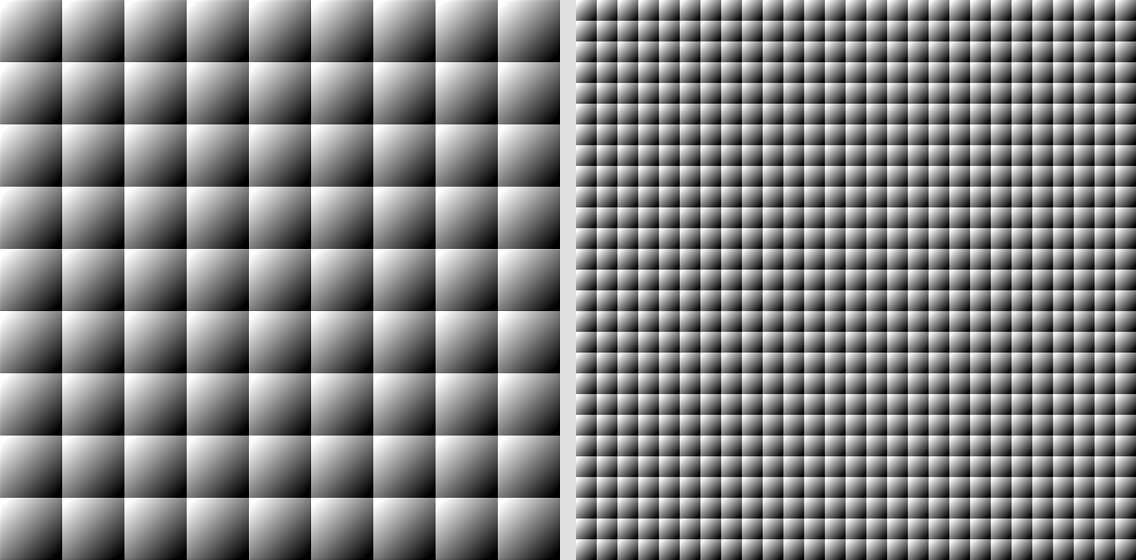
Left, the tile; right, the same tile 3 across and 3 down.
Give the GLSL for this pattern, as a three.js fragment shader.

```glsl
// Draws a 9 by 9 grid of square tiles, each shaded diagonally from white at
// the upper left to black at the lower right. Two softened sawtooth ramps are
// averaged, with a thin crisp rim along the tile edges.

varying vec2 vUv;

const float TILES = 9.0;        // repeats across and down
const float CONTRAST = 1.17;    // steepness of the shading about mid grey
const float MID_GREY = 0.5;
const float SEAM_SOFT = 0.009;  // half width of the smoothed seam, in tiles
const float RIM_WIDTH = 0.028;  // width of the edge rim, in tiles
const float RIM_STRENGTH = 0.1; // extra light or shade on the rim

// Periodic ramp from 0 to 1 whose jump is smoothed on both sides of the seam.
vec2 softSawtooth(vec2 p) {
  vec2 f = fract(p);
  vec2 soft = vec2(SEAM_SOFT);
  vec2 leaving = smoothstep(1.0 - soft, 1.0 + soft, f);
  vec2 entering = 1.0 - smoothstep(-soft, soft, f);
  return f + entering - leaving;
}

// Positive just before a seam (shade), negative just after it (light).
vec2 seamRim(vec2 ramp) {
  vec2 width = vec2(RIM_WIDTH);
  vec2 shade = smoothstep(1.0 - width, vec2(1.0), ramp);
  vec2 light = 1.0 - smoothstep(vec2(0.0), width, ramp);
  return shade - light;
}

void main() {
  // Ramps run rightward and downward inside each tile.
  vec2 ramp = softSawtooth(vec2(vUv.x, 1.0 - vUv.y) * TILES);

  // Diagonal shading
  float darkness = 0.5 * (ramp.x + ramp.y);
  float grey = MID_GREY + CONTRAST * (0.5 - darkness);

  // Edge rim
  vec2 rim = seamRim(ramp);
  grey -= RIM_STRENGTH * (rim.x + rim.y);

  gl_FragColor = vec4(vec3(clamp(grey, 0.0, 1.0)), 1.0);
}
```
